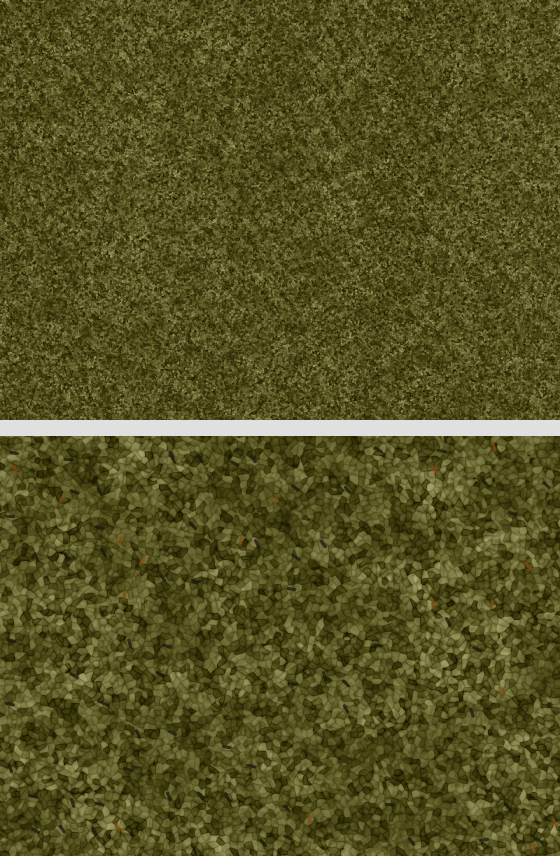
Top, the full canvas; bottom, a detail of the centre.
A Shadertoy shader for this texture:

```glsl
// Dense olive ground cover: tiny randomly turned flakes from a cellular pattern,
// modulated by soft patches and fine grain, with sparse dark and rust strokes.
// All lengths are fractions of the canvas height; 2x2 samples smooth the flakes.

const vec3 SHADE = vec3(0.20, 0.19, 0.03);
const vec3 OLIVE = vec3(0.31, 0.30, 0.10);
const vec3 STRAW = vec3(0.49, 0.48, 0.27);
const vec3 SOIL  = vec3(0.09, 0.10, 0.05);
const vec3 RUST  = vec3(0.52, 0.29, 0.05);

const float FLAKES = 180.0;        // flakes per canvas height
const float GRAINS = 300.0;        // fine grains per canvas height
const float PATCHES = 30.0;        // soft patches per canvas height
const float STROKES = 40.0;        // stroke cells per canvas height

const float BASE_TONE = 0.026;     // red offset from OLIVE
const float FLAKE_CONTRAST = 0.27;
const float GAP_DEPTH = 0.10;
const float GRAIN_CONTRAST = 0.16;
const float PATCH_CONTRAST = 0.13;
const float SOIL_CHANCE = 0.28;
const float RUST_CHANCE = 0.10;

float hash(vec2 p) {
    return fract(sin(dot(p, vec2(12.9898, 78.233))) * 43758.5453);
}

vec2 hash2(vec2 p) {
    return vec2(hash(p), hash(p + vec2(37.2, 17.7)));
}

float valueNoise(vec2 p) {
    vec2 i = floor(p), f = fract(p);
    f = f * f * (3.0 - 2.0 * f);
    return mix(mix(hash(i), hash(i + vec2(1, 0)), f.x),
               mix(hash(i + vec2(0, 1)), hash(i + vec2(1, 1)), f.x), f.y);
}

vec2 turn(vec2 v, float angle) {
    float c = cos(angle), s = sin(angle);
    return vec2(c * v.x + s * v.y, c * v.y - s * v.x);
}

// Nearest elongated flake: x = its random tone, y = distance to the gap
vec2 flake(vec2 p) {
    vec2 cell = floor(p);
    float nearest = 9.0, second = 9.0, tone = 0.0;
    for (int j = -1; j <= 1; j++)
    for (int i = -1; i <= 1; i++) {
        vec2 id = cell + vec2(i, j);
        vec2 away = turn(p - id - hash2(id), 3.1416 * hash(id + 5.3));
        float d = length(away * vec2(0.75, 1.35));
        if (d < nearest) {
            second = nearest;
            nearest = d;
            tone = hash(id + 91.7);
        } else {
            second = min(second, d);
        }
    }
    return vec2(tone, second - nearest);
}

// Coverage of short strokes, one at most per cell
float strokes(vec2 p, float chance, float lean, float seed) {
    vec2 id = floor(p);
    vec2 centre = 0.25 + 0.5 * hash2(id + seed);
    vec2 q = turn(fract(p) - centre, lean + 1.4 * (hash(id + seed + 3.1) - 0.5));
    q.x -= clamp(q.x, -0.11, 0.11);
    float pixel = STROKES / iResolution.y;
    float line = 1.0 - smoothstep(max(0.05 - 0.5 * pixel, 0.0), 0.05 + 0.5 * pixel, length(q));
    return line * step(hash(id + seed + 8.9), chance);
}

// Olive ramp through three tones, driven by a red offset
vec3 oliveRamp(float tone) {
    vec3 darker = (OLIVE - SHADE) * min(tone, 0.0) / 0.11;
    vec3 lighter = (STRAW - OLIVE) * max(tone, 0.0) / 0.18;
    return max(OLIVE + darker + lighter, 0.0);
}

vec3 ground(vec2 p) {
    float patchTone = 0.65 * valueNoise(p * PATCHES * vec2(0.8, 1.2))
                    + 0.35 * valueNoise(p * PATCHES * 2.3 + 19.0) - 0.5;
    vec2 leaf = flake(p * FLAKES);
    float grain = valueNoise(p * GRAINS + 7.0) - 0.5;

    float detail = FLAKE_CONTRAST * (leaf.x - 0.5)
                 + GAP_DEPTH * (smoothstep(0.0, 0.35, leaf.y) - 0.7)
                 + GRAIN_CONTRAST * grain;
    // Pale patches show crisper flakes than dark ones
    detail *= 1.0 + 0.8 * patchTone;
    return oliveRamp(BASE_TONE + PATCH_CONTRAST * patchTone + detail);
}

void mainImage(out vec4 fragColor, in vec2 fragCoord) {
    // Flakes, averaged over the pixel
    vec3 color = vec3(0.0);
    for (int j = 0; j < 2; j++)
    for (int i = 0; i < 2; i++) {
        vec2 offset = (vec2(i, j) - 0.5) * 0.5;
        color += 0.25 * ground((fragCoord + offset) / iResolution.y);
    }

    // Dark diagonal gaps, and rust stems gathered in loose columns
    vec2 p = fragCoord / iResolution.y * STROKES;
    float column = step(0.7, hash(vec2(floor(p.x), 4.7)));
    color = mix(color, SOIL, 0.75 * strokes(p + 0.5, SOIL_CHANCE, -0.6, 23.0));
    color = mix(color, RUST, 0.7 * strokes(p, RUST_CHANCE * (0.4 + 2.0 * column), 1.57, 61.0));
    fragColor = vec4(color, 1.0);
}
```
